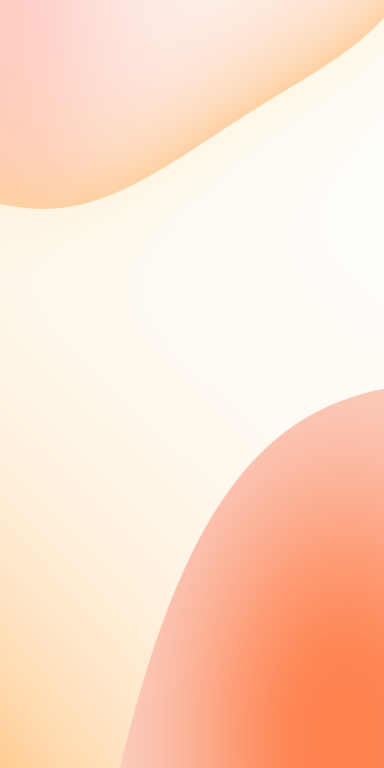
Give the GLSL for this background, as a Shadertoy shader.

```glsl
// Soft cream gradient with a peach blob at the upper left and a coral blob at the lower right.

// Height of the lower border of the peach blob
float peachEdge(float x) {
    return 1.469 + x * (-0.215 + x * (0.673 + x * (2.347 + x * (-4.52 + 2.2 * x))));
}

// Height of the upper border of the coral blob
float coralEdge(float x) {
    float t = x - 0.3125;
    return t / (0.238 + 0.46 * t + 0.3 * t * t);
}

// Antialiased coverage of the region where the field is positive
float coverage(float field) {
    return clamp(0.5 + field / max(fwidth(field), 1e-5), 0.0, 1.0);
}

// Cream sheet, warm at the lower left and just below the peach blob
vec3 creamColor(vec2 p, float peachDepth) {
    float cornerWarmth = exp(-1.7 * p.x - 1.2 * p.y - 0.4 * p.y * p.y);
    float rimGlow = exp(-max(-peachDepth, 0.0) * 8.0);
    return vec3(1.0, 0.995, 0.98)
         - vec3(0.0, 0.195, 0.41) * cornerWarmth
         - vec3(0.0, 0.025, 0.07) * rimGlow;
}

// Apricot rim fading to a pale core, with pink on the left
vec3 peachColor(vec2 p, float depth) {
    float pinkness = exp(-11.0 * p.x * p.x);
    vec3 core = mix(vec3(0.995, 0.95, 0.955), vec3(1.0, 0.805, 0.78), pinkness);
    return mix(vec3(0.996, 0.82, 0.64), core, 1.0 - exp(-5.0 * max(depth, 0.0)));
}

// Strong orange centre fading to a pale pink rim
vec3 coralColor(vec2 p) {
    float radius = length((p - vec2(0.9, 0.08)) / vec2(0.56, 0.9));
    return mix(vec3(1.0, 0.51, 0.31), vec3(0.982, 0.80, 0.745),
               smoothstep(0.1, 1.15, radius));
}

void mainImage(out vec4 fragColor, in vec2 fragCoord) {
    // The canvas spans 1 by 2 units
    vec2 p = fragCoord / iResolution.xy * vec2(1.0, 2.0);
    float peachDepth = p.y - peachEdge(p.x);
    float coralDepth = coralEdge(p.x) - p.y;

    // Layers from back to front
    vec3 color = creamColor(p, peachDepth);
    color = mix(color, peachColor(p, peachDepth), coverage(peachDepth));
    color = mix(color, coralColor(p), coverage(coralDepth));
    fragColor = vec4(color, 1.0);
}
```
